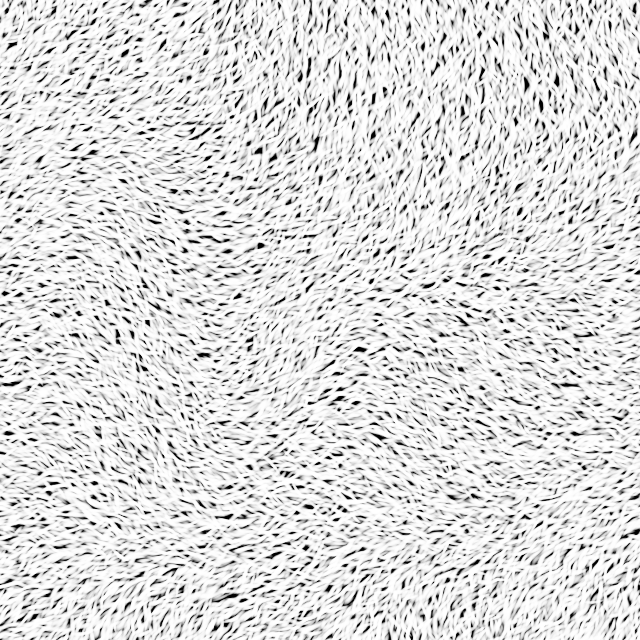
This texture is drawn by a WebGL 1 fragment shader. Its source:

```glsl
precision highp float;

// A dense mat of short white fibres over black, with small dark gaps between.
// Each grid cell scatters one soft, slightly bent fibre along a slowly turning
// flow; the fibres' summed thickness hides the black exponentially.

uniform vec2 u_resolution;

float hash(vec2 p) {
  return fract(sin(dot(p, vec2(127.1, 311.7))) * 43758.5453);
}

float valueNoise(vec2 p) {
  vec2 i = floor(p);
  vec2 f = fract(p);
  f = f * f * (3.0 - 2.0 * f);
  return mix(mix(hash(i), hash(i + vec2(1.0, 0.0)), f.x),
             mix(hash(i + vec2(0.0, 1.0)), hash(i + vec2(1.0, 1.0)), f.x), f.y);
}

// Nearly level across the middle, steeper towards the top and bottom.
float flowAngle(vec2 p) {
  float steepness = smoothstep(0.08, 0.5, abs(p.y - 0.45));
  return 0.1 + 1.1 * steepness + 2.0 * (valueNoise(p * 4.5 + 3.0) - 0.5);
}

// Thickness at an offset from the fibre's centre, fading to its rim.
float fibre(vec2 offset, float angle, vec2 halfSize, float bend) {
  float c = cos(angle);
  float s = sin(angle);
  vec2 q = vec2(c * offset.x + s * offset.y, c * offset.y - s * offset.x);
  q.y += bend * q.x * q.x;
  q /= halfSize;
  float body = max(0.0, 1.0 - dot(q, q));
  return body * body;
}

void main() {
  vec2 p = gl_FragCoord.xy / min(u_resolution.x, u_resolution.y);
  const float cells = 130.0;
  vec2 home = floor(p * cells);
  float flow = flowAngle(p);
  float thickness = 0.0;

  // Gather every fibre long enough to reach this point.
  for (int y = -3; y <= 3; y++) {
    for (int x = -3; x <= 3; x++) {
      vec2 cell = home + vec2(float(x), float(y));
      vec2 jitter = vec2(hash(cell), hash(cell + 17.3));
      vec2 centre = (cell + jitter) / cells;
      float turn = hash(cell + 41.7) + hash(cell + 59.1) - 1.0;
      float size = hash(cell + 83.9);
      vec2 halfSize = vec2(mix(0.011, 0.021, size),
                           mix(0.003, 0.005, hash(cell + 97.3)));
      float bend = 16.0 * (hash(cell + 113.5) - 0.5);
      float opacity = mix(1.6, 4.0, hash(cell + 131.9));
      thickness += opacity * fibre(p - centre, flow + turn, halfSize, bend);
    }
  }

  gl_FragColor = vec4(vec3(1.0 - exp(-thickness)), 1.0);
}
```
